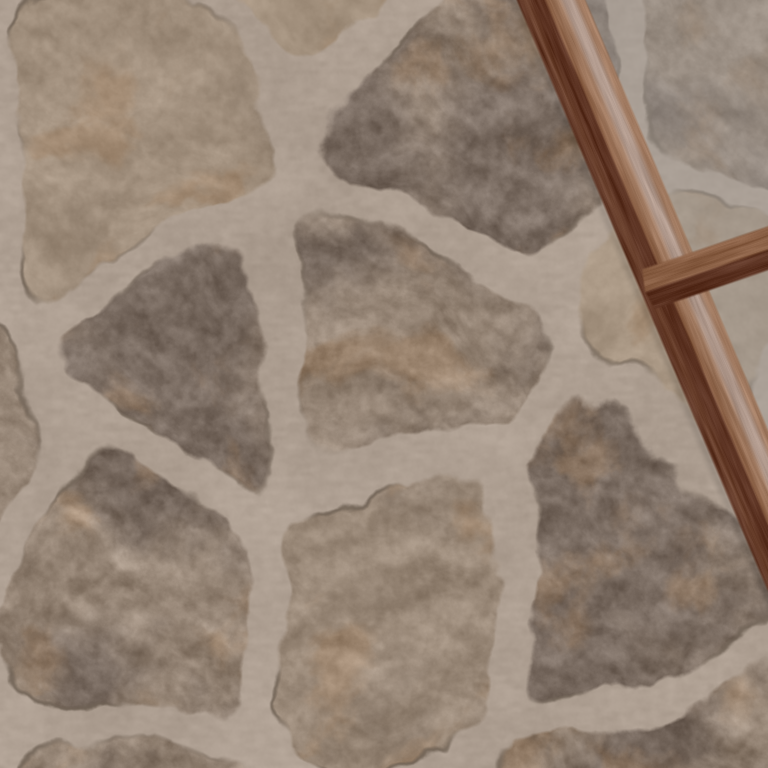
This texture is drawn by a Shadertoy shader. Its source:

```glsl
// Irregular flagstones set in pale mortar, crossed by a slanted wooden frame.

const float STONES_ACROSS = 2.8;
const float JITTER = 0.68;
const float MORTAR_HALF = 0.075;     // in cell units
const float CORNER_ROUND = 0.10;
const float SOFT = 0.0022;           // edge softness of the wood

const vec3 MORTAR = vec3(0.680, 0.622, 0.570);
const vec3 STONE_DARK = vec3(0.475, 0.420, 0.380);
const vec3 STONE_MID = vec3(0.580, 0.515, 0.455);
const vec3 STONE_PALE = vec3(0.655, 0.585, 0.510);
const vec3 OCHRE = vec3(0.610, 0.490, 0.375);
const vec3 CREVICE = vec3(0.360, 0.310, 0.260);
const vec3 COOL_SHEEN = vec3(0.640, 0.625, 0.610);
const vec3 WOOD_DARK = vec3(0.350, 0.190, 0.125);
const vec3 WOOD_MID = vec3(0.530, 0.365, 0.260);
const vec3 WOOD_LIGHT = vec3(0.630, 0.480, 0.380);
const vec3 WOOD_SHINE = vec3(0.690, 0.610, 0.570);

const vec2 BEAM_START = vec2(0.673, 1.0);
const vec2 BEAM_DIR = vec2(0.391, -0.920);
const float BEAM_WIDTH = 0.082;
const float BEAM_SIDE = 0.034;       // width of the shaded side
const vec2 RAIL_START = vec2(0.840, 0.620);
const vec2 RAIL_DIR = vec2(0.946, 0.323);
const float RAIL_TOP = 0.029;
const float RAIL_BOTTOM = 0.025;

float hash(vec2 p) {
    vec3 q = fract(p.xyx * 0.1031);
    q += dot(q, q.yzx + 33.33);
    return fract((q.x + q.y) * q.z);
}

float noise(vec2 p) {
    vec2 i = floor(p), f = fract(p);
    f = f * f * (3.0 - 2.0 * f);
    return mix(mix(hash(i), hash(i + vec2(1, 0)), f.x),
               mix(hash(i + vec2(0, 1)), hash(i + vec2(1, 1)), f.x), f.y);
}

float fbm(vec2 p) {
    float sum = 0.0, amp = 0.5;
    for (int i = 0; i < 5; i++) {
        sum += amp * noise(p);
        p = mat2(0.8, 0.6, -0.6, 0.8) * p * 2.03 + 17.3;
        amp *= 0.5;
    }
    return sum / 0.97;
}

float smoothMin(float a, float b, float k) {
    float h = max(k - abs(a - b), 0.0) / k;
    return min(a, b) - h * h * k * 0.25;
}

vec2 stoneCentre(vec2 id) {
    return id + 0.5 + JITTER * (vec2(hash(id + 11.7), hash(id + 47.2)) - 0.5);
}

// Rounded distance to the nearest cell border in x, cell id in yz
vec3 stoneCell(vec2 p) {
    vec2 base = floor(p), nearId = base, toNear = vec2(9.0);
    for (int k = 0; k < 9; k++) {
        vec2 id = base + vec2(k % 3 - 1, k / 3 - 1);
        vec2 r = stoneCentre(id) - p;
        if (dot(r, r) < dot(toNear, toNear)) { toNear = r; nearId = id; }
    }
    float edge = 2.0;
    for (int k = 0; k < 25; k++) {
        vec2 id = nearId + vec2(k % 5 - 2, k / 5 - 2);
        if (id == nearId) continue;
        vec2 r = stoneCentre(id) - p;
        edge = smoothMin(edge, dot(0.5 * (toNear + r), normalize(r - toNear)), CORNER_ROUND);
    }
    return vec3(edge, nearId);
}

vec3 stoneWall(vec2 p) {
    // Large bends and small chips in the outlines
    vec2 bend = vec2(fbm(p * 5.0 + 3.1), fbm(p * 5.0 + 41.7)) - 0.5;
    vec2 chip = vec2(fbm(p * 24.0), fbm(p * 24.0 + 9.4)) - 0.5;
    vec3 cell = stoneCell((p + 0.13 * bend + 0.018 * chip) * STONES_ACROSS);
    float inside = cell.x - MORTAR_HALF - 0.07 * (noise(p * 6.0 + 20.0) - 0.5);
    float tone = fract(dot(cell.yz, vec2(0.38, 0.71)) + 0.35);
    float pale = smoothstep(0.68, 0.82, tone);

    // Mottled body, mineral stains and slanting cleft relief
    vec2 q = p + 0.10 * bend + cell.yz * 3.7;
    float mottle = fbm(q * 8.0);
    float grain = fbm(p * 95.0) - 0.5;
    vec2 cleft = mat2(0.87, 0.5, -0.5, 0.87) * q * vec2(12.0, 17.0);
    float relief = fbm(cleft) - fbm(cleft + vec2(0.16, -0.20));
    vec3 stone = mix(STONE_DARK, STONE_MID, smoothstep(0.0, 0.65, tone + 1.5 * (mottle - 0.5)));
    stone = mix(stone, STONE_PALE + 0.10 * (mottle - 0.5), pale);
    stone = mix(stone, OCHRE, 0.45 * smoothstep(0.55, 0.78, fbm(q * 13.0 + 60.0)));
    stone += relief * mix(0.38, 0.18, pale) + grain * mix(0.13, 0.06, pale);

    // Chalky mortar with faint trowel marks
    vec3 mortar = MORTAR + 0.07 * (fbm(p * 9.0 + 5.0) - 0.5) + 0.05 * grain;
    mortar += 0.025 * (noise(p * vec2(55.0, 170.0)) - 0.5);

    vec3 color = mix(mortar, stone, smoothstep(-0.010, 0.012, inside));
    float crack = smoothstep(0.016, 0.0, abs(inside)) * smoothstep(0.42, 0.72, noise(p * 11.0 + 70.0));
    return mix(color, CREVICE, 0.6 * crack);
}

float band(float x, float lo, float hi, float soft) {
    return smoothstep(lo - soft, lo + soft, x) * smoothstep(hi + soft, hi - soft, x);
}

void mainImage(out vec4 fragColor, in vec2 fragCoord) {
    vec2 p = fragCoord / iResolution.y;
    vec3 color = stoneWall(p);

    // Long beam: shaded side, then a lit face with a worn shiny middle
    vec2 b = p - BEAM_START;
    float across = dot(b, vec2(-BEAM_DIR.y, BEAM_DIR.x));
    float along = dot(b, BEAM_DIR);
    color = mix(color, COOL_SHEEN, 0.38 * smoothstep(BEAM_WIDTH - SOFT, BEAM_WIDTH + SOFT, across));
    color *= 1.0 - 0.12 * band(across, -0.008, 0.0, 0.006);
    float fibre = fbm(vec2(along * 14.0, across * 230.0)) - 0.5;
    vec3 face = mix(WOOD_MID, WOOD_LIGHT, smoothstep(BEAM_SIDE, BEAM_SIDE + 0.014, across));
    face = mix(face, WOOD_SHINE, 0.85 * band(across, 0.053, 0.070, 0.005));
    vec3 side = mix(WOOD_DARK, WOOD_MID, 0.3 * band(across, 0.006, 0.016, 0.006));
    vec3 beam = mix(side, face, smoothstep(-SOFT, SOFT, across - BEAM_SIDE)) + 0.20 * fibre;
    color = mix(color, beam, band(across, 0.0, BEAM_WIDTH, SOFT));

    // Short rail resting on the beam
    vec2 r = p - RAIL_START;
    float run = dot(r, RAIL_DIR);
    float rise = dot(r, vec2(-RAIL_DIR.y, RAIL_DIR.x));
    float streak = fbm(vec2(run * 14.0, rise * 230.0) + 31.0) - 0.5;
    vec3 rail = mix(WOOD_DARK, WOOD_MID, smoothstep(-SOFT, SOFT, rise)) + 0.22 * streak;
    float railMask = band(rise, -RAIL_BOTTOM, RAIL_TOP, SOFT) * smoothstep(-SOFT, SOFT, run - 0.2 * abs(rise));
    color = mix(color, rail, railMask);

    fragColor = vec4(clamp(color, 0.0, 1.0), 1.0);
}
```
